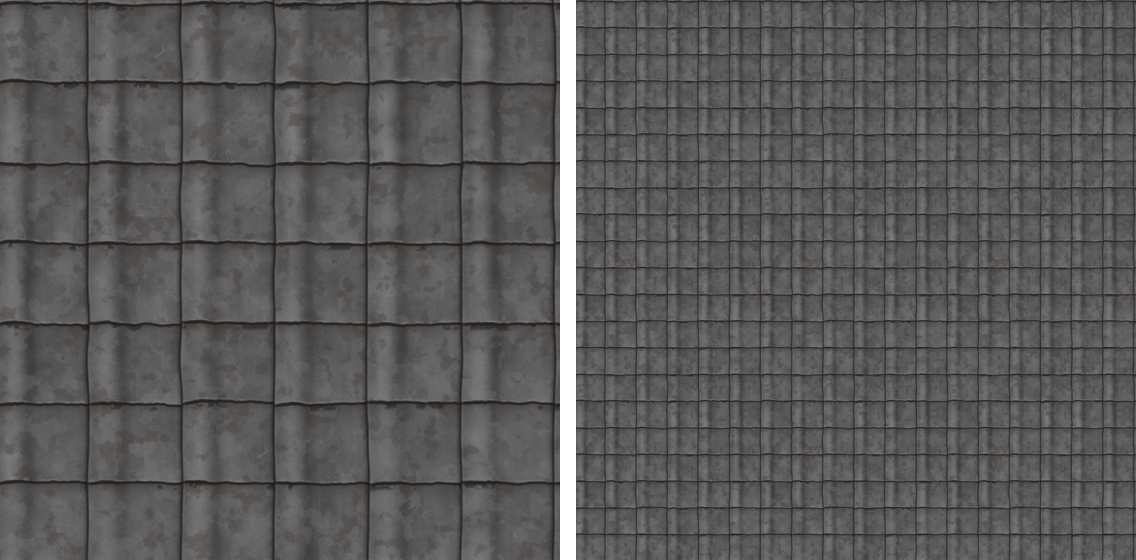
Left, the tile; right, the same tile 3 across and 3 down.
Give the GLSL for this texture, as a WebGL 1 fragment shader.

```glsl
precision highp float;

uniform vec2 u_resolution;

const vec2 TILES = vec2(6.0, 7.0);
const vec2 GRID_SHIFT = vec2(0.06, 0.04);
const vec3 SLATE = vec3(0.350, 0.350, 0.352);
const vec3 JOINT = vec3(0.135, 0.122, 0.112);
const vec3 RUST = vec3(0.285, 0.245, 0.215);
const vec3 WORN = vec3(0.480, 0.480, 0.490);

float hash(vec2 p) {
  return fract(sin(dot(p, vec2(127.1, 311.7))) * 43758.5453);
}

vec2 wrap(vec2 cell, vec2 period) {
  return floor(mod(cell + 0.5, period));
}

// Value noise that repeats after a whole number of cells
float noise(vec2 p, vec2 period) {
  vec2 i = floor(p);
  vec2 f = fract(p);
  f = f * f * (3.0 - 2.0 * f);
  float a = hash(wrap(i, period));
  float b = hash(wrap(i + vec2(1.0, 0.0), period));
  float c = hash(wrap(i + vec2(0.0, 1.0), period));
  float d = hash(wrap(i + vec2(1.0, 1.0), period));
  return mix(mix(a, b, f.x), mix(c, d, f.x), f.y);
}

float fbm(vec2 uv, vec2 period) {
  float sum = 0.0;
  float weight = 0.5;
  for (int i = 0; i < 5; i++) {
    sum += weight * noise(uv * period, period);
    uv += vec2(0.37, 0.61);
    period *= 2.0;
    weight *= 0.55;
  }
  return sum / 1.055;
}

float bump(float x, float center, float width) {
  float d = (x - center) / width;
  return exp(-d * d);
}

float line(float d, float halfWidth, float blur) {
  return 1.0 - smoothstep(halfWidth - blur, halfWidth + blur, abs(d));
}

// Height offset of the lower edge of one tile: tilt, sag and ragged detail
float edgeOffset(vec2 uv, float x, vec2 id) {
  float tilt = (hash(id + 3.7) - 0.5) * 0.05 * (x - 0.5);
  float sag = (hash(id + 9.2) - 0.35) * 0.08 * x * (1.0 - x);
  float lift = (hash(id + 5.1) - 0.5) * 0.024 + 0.014 * bump(x, 0.2, 0.16);
  float ragged = noise(vec2(uv.x * 42.0, id.y), vec2(42.0, TILES.y)) - 0.5;
  float fine = noise(vec2(uv.x * 150.0, id.y), vec2(150.0, TILES.y)) - 0.5;
  return tilt + sag + lift + 0.022 * ragged + 0.010 * fine;
}

// Raised roll on the left, trough beside it, gently curved pan
float profile(float x, float rollStrength) {
  float roll = 0.072 * bump(x, 0.19, 0.095) - 0.068 * bump(x, 0.37, 0.075);
  float pan = 0.018 * bump(x, 0.76, 0.17) - 0.026 * smoothstep(0.86, 1.0, x);
  return roll * rollStrength + pan;
}

void main() {
  vec2 uv = gl_FragCoord.xy / u_resolution;
  vec2 grid = uv * TILES + GRID_SHIFT;
  vec2 blur = TILES / u_resolution;

  // Signed distance to the nearest vertical seam
  float seamId = floor(grid.x + 0.5);
  vec2 seamPeriod = vec2(TILES.x, 14.0);
  float wobble = noise(vec2(seamId, uv.y * seamPeriod.y), seamPeriod) - 0.5;
  float seam = grid.x - seamId - 0.03 * wobble;
  float column = seamId - step(seam, 0.0);
  float x = seam > 0.0 ? seam : 1.0 + seam;

  // Signed distance to the nearest lower edge: positive is above it
  float edgeId = floor(grid.y + 0.5);
  vec2 edgeTile = wrap(vec2(column, edgeId), TILES);
  float edge = grid.y - edgeId - edgeOffset(uv, x, edgeTile);
  float row = edgeId - step(edge, 0.0);
  float y = edge > 0.0 ? edge : 1.0 + edge;

  vec2 tile = wrap(vec2(column, row), TILES);
  vec2 shifted = uv + vec2(hash(tile + 1.3), hash(tile + 7.9));

  // Form and tone of each tile
  float tone = profile(x, mix(0.75, 1.25, hash(tile + 2.4)));
  tone += (hash(tile + 6.6) - 0.5) * 0.022 + 0.018 * (0.5 - y);
  float cloud = fbm(shifted, vec2(22.0));
  float streak = noise(shifted * vec2(110.0, 14.0), vec2(110.0, 14.0));
  float grain = noise(uv * 340.0, vec2(340.0)) - 0.5;
  tone += 0.13 * (cloud - 0.5) + 0.018 * (streak - 0.5) + 0.026 * grain;
  vec3 color = SLATE + tone * vec3(1.0, 1.0, 1.04);

  // Pale worn patches, rust stains and hairline scratches
  float wear = fbm(shifted + 0.43, vec2(34.0, 30.0));
  float patches = smoothstep(0.57, 0.63, wear + 0.05 * bump(x, 0.17, 0.14));
  color = mix(color, WORN, 0.24 * patches);
  float stain = smoothstep(0.56, 0.72, fbm(shifted + 0.71, vec2(40.0)));
  color = mix(color, RUST, 0.42 * stain);
  float hair = line(noise(shifted * vec2(46.0, 38.0), vec2(46.0, 38.0)) - 0.5, 0.012, 0.012);
  float hairMask = smoothstep(0.58, 0.70, fbm(shifted + 0.19, vec2(26.0)));
  color = mix(color, WORN, 0.42 * hair * hairMask);

  // Shadow and grime beneath the overlapping tile
  float below = max(1.0 - y, 0.0);
  float grime = exp(-below * 13.0) * (0.65 + 0.5 * cloud);
  color = mix(color, RUST * 0.72, 0.66 * grime);
  float chip = smoothstep(0.62, 0.68, wear) * (1.0 - smoothstep(0.05, 0.11, below));
  color = mix(color, JOINT, 0.6 * chip);

  // Scuffed pale rim and dark horizontal joint
  float scuff = smoothstep(0.3, 0.75, noise(uv * vec2(130.0, 60.0), vec2(130.0, 60.0)));
  float rim = line(edge - 0.021, 0.010, blur.y);
  float scrape = exp(-y * 16.0) * smoothstep(0.52, 0.66, wear);
  color = mix(color, WORN, 0.48 * rim * (0.25 + scuff) + 0.35 * scrape);
  float lip = mix(0.015, 0.022, bump(x, 0.18, 0.18));
  color = mix(color, JOINT, 0.88 * line(edge + 0.008, lip, blur.y));

  // Narrow vertical seam with a soft shadow on its left
  color *= 1.0 - 0.28 * smoothstep(0.94, 1.0, x);
  color = mix(color, WORN, 0.16 * line(seam - 0.025, 0.009, blur.x));
  color = mix(color, JOINT, 0.78 * line(seam, 0.010, blur.x));

  gl_FragColor = vec4(color, 1.0);
}
```
